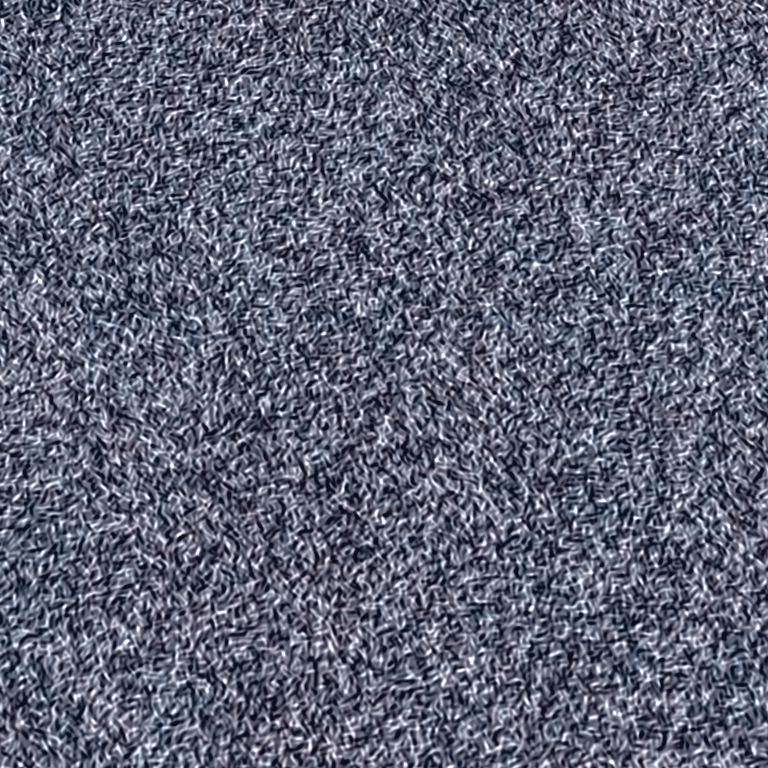
Write a Shadertoy shader that draws this texture.

```glsl
const float GRAINS = 150.0;              // fibre cells across the canvas
const float PERSPECTIVE = 0.16;          // finer grain towards the top
const vec2 FIBRE_SIZE = vec2(0.33, 0.60); // half width and half length, in cells
const float LEAN = -0.25;                // mean tilt from vertical
const float FLOW_SWING = 0.9;            // slow drift of the tilt
const float ANGLE_SPREAD = 1.1;          // random tilt of each fibre
const float NOISE_GAIN = 1.89;           // brings the fibre sum to unit deviation
const float MID_TONE = 0.372;
const float CONTRAST = 0.208;
const float SKEW = 0.010;
const float BLACK_LEVEL = 0.045;
const float PATCH_DEPTH = 0.05;
const vec3 TINT = vec3(-0.014, 0.0, 0.075);
const vec3 TINT_DRIFT = vec3(-0.030, 0.008, 0.018);

vec3 hash3(ivec2 cell, uint seed) {
    uvec3 v = uvec3(uvec2(cell), seed) * 1664525u + 1013904223u;
    v.x += v.y * v.z; v.y += v.z * v.x; v.z += v.x * v.y;
    v ^= v >> 16u;
    v.x += v.y * v.z; v.y += v.z * v.x; v.z += v.x * v.y;
    return vec3(v >> 8u) / 16777216.0;
}

// Smooth noise, three independent channels in -1..1
vec3 softNoise(vec2 p, uint seed) {
    ivec2 c = ivec2(floor(p));
    vec2 f = fract(p);
    f = f * f * (3.0 - 2.0 * f);
    vec3 low = mix(hash3(c, seed), hash3(c + ivec2(1, 0), seed), f.x);
    vec3 high = mix(hash3(c + ivec2(0, 1), seed), hash3(c + ivec2(1, 1), seed), f.x);
    return 2.0 * mix(low, high, f.y) - 1.0;
}

// Sum of short light and dark fibres, each with faint opposite flanks
float fibres(vec2 p, float flow) {
    ivec2 home = ivec2(floor(p));
    float sum = 0.0;
    for (int y = -2; y <= 2; y++) {
        for (int x = -2; x <= 2; x++) {
            ivec2 cell = home + ivec2(x, y);
            vec3 place = hash3(cell, 1u);
            vec3 look = hash3(cell, 2u);
            float angle = flow + ANGLE_SPREAD * (2.0 * place.z - 1.0);
            float c = cos(angle), s = sin(angle);
            vec2 d = p - vec2(cell) - place.xy;
            vec2 q = vec2(c * d.x + s * d.y, c * d.y - s * d.x) / FIBRE_SIZE;
            float weight = (look.x < 0.5 ? -1.0 : 1.0) * mix(0.6, 1.0, look.y);
            sum += weight * (1.0 - 0.5 * q.x * q.x) * exp(-0.5 * dot(q, q));
        }
    }
    return sum * NOISE_GAIN;
}

void mainImage(out vec4 fragColor, in vec2 fragCoord) {
    vec2 uv = fragCoord / iResolution.y;
    vec2 p = uv * GRAINS * (1.0 + PERSPECTIVE * (uv.y - 0.5));

    // Slow changes of direction, brightness and hue
    vec3 broad = softNoise(uv * 5.0, 3u);
    vec3 fine = softNoise(uv * 24.0, 4u);
    vec3 speckle = softNoise(uv * 75.0, 5u);
    float grain = fibres(p, LEAN + FLOW_SWING * (0.6 * broad.x + 0.4 * fine.x));

    // Tone curve with a soft floor in the shadows
    float tone = MID_TONE + CONTRAST * grain + SKEW * grain * grain;
    tone += PATCH_DEPTH * (0.4 * broad.y + 0.6 * fine.y);
    float above = tone - BLACK_LEVEL;
    tone = BLACK_LEVEL + 0.5 * (above + sqrt(above * above + 0.002));

    float hue = 0.25 * broad.z + 0.35 * fine.z + 0.4 * speckle.z;
    vec3 color = tone + TINT + TINT_DRIFT * hue;
    fragColor = vec4(clamp(color, 0.0, 1.0), 1.0);
}
```
